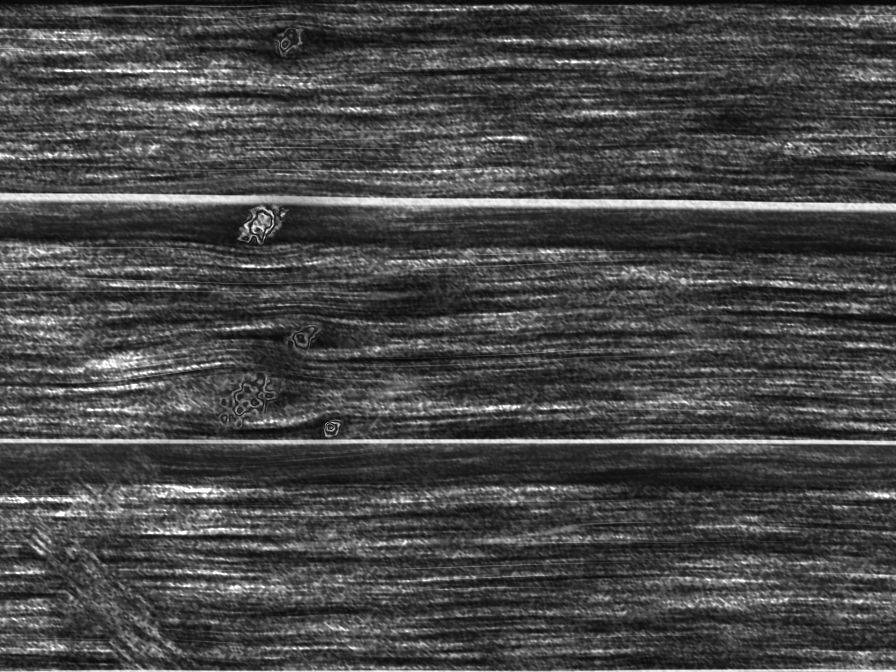
Write a Shadertoy shader that draws this texture.

```glsl
// Three weathered grey planks stacked down the canvas, each with a bright lip above a dark groove.
// Grain is noise stretched along x and bent around knots; lips, knots and scars are distance fields.
// Units: canvas height = 1, origin at the lower left.

const float BASE_TONE = 0.272;
const float GRAIN_CONTRAST = 0.95;
const float GROOVE_DEPTH = 0.062;
const float LIP_TONE = 0.96;
const int SEAMS = 3;
const int KNOTS = 5;
// Seam: height at x = 0, slope, half width of the lip
const vec3 SEAM[SEAMS] = vec3[](
    vec3(0.001, 0.0, 0.002), vec3(0.344, -0.002, 0.003), vec3(0.707, -0.011, 0.006));
// Knot: centre, radius, brightness of its scratches
const vec4 KNOT[KNOTS] = vec4[](
    vec4(0.431, 0.938, 0.019, 0.5), vec4(0.392, 0.668, 0.027, 1.0),
    vec4(0.451, 0.498, 0.020, 0.5), vec4(0.368, 0.406, 0.038, 0.55),
    vec4(0.495, 0.364, 0.013, 0.8));

float hash(vec2 p) {
    vec3 q = fract(p.xyx * vec3(0.1031, 0.1030, 0.0973));
    q += dot(q, q.yzx + 33.33);
    return fract((q.x + q.y) * q.z);
}

float noise(vec2 p) {
    vec2 i = floor(p), f = fract(p);
    f = f * f * (3.0 - 2.0 * f);
    return mix(mix(hash(i), hash(i + vec2(1, 0)), f.x),
               mix(hash(i + vec2(0, 1)), hash(i + vec2(1, 1)), f.x), f.y);
}

float fbm(vec2 p) {
    return 0.55 * noise(p) + 0.3 * noise(p * 2.1 + 7.3) + 0.15 * noise(p * 4.3 + 3.1);
}

float segmentDistance(vec2 p, vec2 a, vec2 b) {
    vec2 pa = p - a, ba = b - a;
    return length(pa - ba * clamp(dot(pa, ba) / dot(ba, ba), 0.0, 1.0));
}

// Speckle on a turned lattice, so that no rows or columns show
float speckle(vec2 p) {
    return noise(mat2(0.8, 0.6, -0.6, 0.8) * p * vec2(210, 330));
}

// Long fibres of several widths; exponential response keeps highlights sparse
float grain(vec2 q, vec2 p) {
    float n = 0.5 * (noise(q * vec2(2.5, 48)) - 0.5)
            + 1.1 * (noise(q * vec2(5, 105) + 11.0) - 0.5)
            + 1.2 * (noise(q * vec2(9, 183) + 23.0) - 0.5)
            + 0.9 * (noise(q * vec2(31, 290) + 57.0) - 0.5)
            + 1.1 * (speckle(p) - 0.5);
    return BASE_TONE * exp(GRAIN_CONTRAST * n);
}

// Bends the grain coordinate so that fibres part around every knot
vec2 bendGrain(vec2 p) {
    vec2 q = p;
    q.y += 0.025 * noise(p * vec2(2.0, 2.5)) + 0.006 * noise(p * vec2(8, 14));
    for (int i = 0; i < KNOTS; i++) {
        vec2 d = (p - KNOT[i].xy) * vec2(0.65, 1.0);
        q.y -= 0.6 * d.y * exp(-dot(d, d) / (4.0 * KNOT[i].z * KNOT[i].z));
    }
    return q;
}

float addKnot(float tone, vec2 p, vec4 knot) {
    vec2 d = p - knot.xy;
    d = vec2(0.8 * d.x, d.y - 0.35 * d.x) / knot.z;
    float r = length(d) + 0.6 * (fbm(p * 90.0) - 0.5);
    vec2 spread = d * vec2(0.4, 0.75);
    float rings = 0.5 + 0.5 * sin(r * 13.0 + 9.0 * noise(p * 90.0));
    float scratches = rings * (0.25 + 0.9 * speckle(p * 0.8));
    tone *= 1.0 - 0.5 * exp(-dot(spread, spread));
    return mix(tone, 0.11 + knot.w * scratches, 0.8 * smoothstep(1.15, 0.75, r));
}

// Torn fibres in the lower left: a pale ragged smear and a diagonal scar
float addScar(float tone, vec2 p) {
    float ragged = 0.16 * (fbm(p * 20.0) - 0.5);
    float smear = segmentDistance(p, vec2(0.2, 0.3), vec2(0.07, 0.2)) + ragged;
    float scar = segmentDistance(p, vec2(0.09, 0.16), vec2(0.27, 0.0)) + ragged;
    vec2 along = vec2(dot(p, vec2(0.75, -0.66)), dot(p, vec2(0.66, 0.75)));
    float fibre = noise(along * vec2(25, 190)) * (0.4 + 0.6 * fbm(p * 60.0)) * (0.3 + 1.4 * speckle(p));
    tone *= 1.0 - 0.5 * smoothstep(0.1, 0.03, scar);
    tone = mix(tone, 0.08 + 0.95 * fibre, 0.7 * smoothstep(0.06, 0.01, scar));
    return mix(tone, 0.17 + 0.85 * fibre, 0.7 * smoothstep(0.055, 0.005, smear));
}

// Bright lip fading downwards, rounded groove beneath it and its lower shadow line
float addSeam(float tone, vec2 p, vec3 seam, float pixel) {
    float below = seam.x + seam.y * p.x - p.y + 0.003 * (noise(vec2(p.x * 5.0, seam.x * 40.0)) - 0.5);
    float depth = below + 0.006 * (noise(vec2(p.x * 6.0, 9.0)) - 0.5);
    float groove = smoothstep(-pixel, pixel, below) * smoothstep(GROOVE_DEPTH + 0.006, GROOVE_DEPTH - 0.006, depth);
    float rounded = 0.11 + 0.25 * exp(-max(below, 0.0) / 0.018) + 0.05 * smoothstep(0.55, 0.0, p.x);
    tone = mix(tone, rounded * (0.5 + 1.6 * tone), 0.85 * groove);
    tone *= 1.0 - 0.4 * exp(-pow((depth - GROOVE_DEPTH) / 0.005, 2.0));
    tone *= 1.0 - 0.35 * exp(-pow((below + 0.014) / 0.008, 2.0));
    float lip = smoothstep(-seam.z - pixel, -seam.z + pixel, below) * smoothstep(seam.z * 1.7, seam.z * 0.3, below);
    return mix(tone, LIP_TONE, lip * (0.8 + 0.2 * speckle(p)));
}

void mainImage(out vec4 fragColor, in vec2 fragCoord) {
    float pixel = 1.0 / iResolution.y;
    vec2 p = fragCoord * pixel;
    float plank = 0.0;
    for (int i = 0; i < SEAMS; i++) plank += step(SEAM[i].x + SEAM[i].y * p.x, p.y);

    // Grain with gentle fading, thin dark checks and pale threads
    vec2 q = bendGrain(p) + vec2(plank * 5.3, plank * 2.0);
    float tone = grain(q, p) * (0.8 + 0.4 * fbm(q * vec2(2.5, 9))) * mix(1.15, 0.95, smoothstep(0.1, 0.8, p.x));
    tone *= 1.0 - 0.5 * smoothstep(0.7, 0.88, noise(q * vec2(4, 88) + 5.0));
    float thread = smoothstep(0.09, 0.0, abs(noise(q * vec2(2.2, 62)) - 0.5));
    tone += 0.2 * thread * smoothstep(0.5, 0.8, noise(q * vec2(5, 20) + 17.0));

    // Flaked wear along the foot of the top plank
    float wear = exp(-pow((p.y - 0.772) / 0.018, 2.0)) * smoothstep(0.35, 0.65, noise(p * vec2(4, 3) + 2.0));
    tone += 0.55 * wear * smoothstep(0.5, 0.8, noise(q * vec2(35, 200))) * speckle(p);

    tone = addScar(tone, p);
    for (int i = 0; i < SEAMS; i++) tone = addSeam(tone, p, SEAM[i], pixel);
    for (int i = 0; i < KNOTS; i++) tone = addKnot(tone, p, KNOT[i]);
    tone *= 1.0 - 0.8 * smoothstep(0.99, 0.996, p.y);
    fragColor = vec4(vec3(clamp(tone, 0.04, 1.0)), 1.0);
}
```
